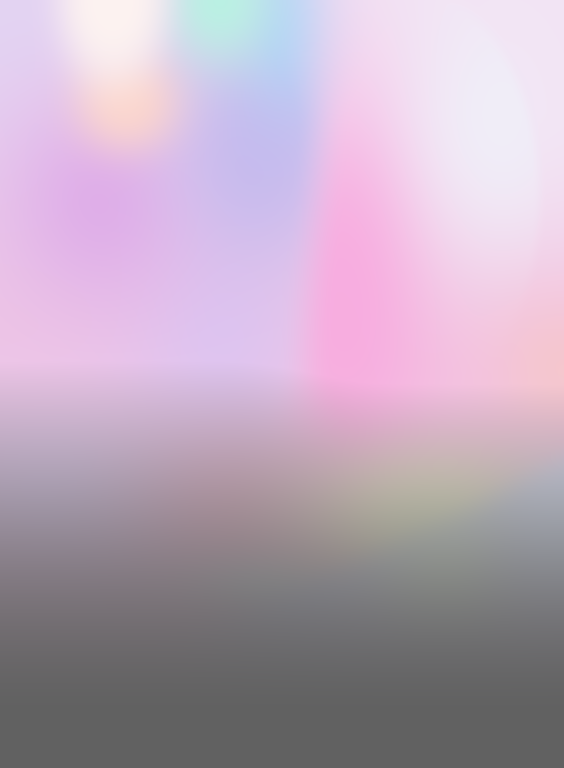
This background is drawn by a WebGL 2 fragment shader. Its source:

```glsl
#version 300 es
precision highp float;

uniform vec2 u_resolution;
out vec4 outColor;

// Soft elliptical glow; higher falloff gives a flatter core and firmer rim.
float glow(vec2 p, vec2 center, vec2 radius, float falloff) {
    vec2 d = (p - center) / radius;
    return exp(-pow(dot(d, d), falloff));
}

vec3 tint(vec3 base, vec3 color, float amount) {
    return mix(base, color, clamp(amount, 0.0, 1.0));
}

// Lilac side with the pastel spots along the top
vec3 lilacSide(vec2 p) {
    vec3 c = mix(vec3(0.93, 0.77, 0.90), vec3(0.89, 0.83, 0.95), smoothstep(0.55, 1.0, p.y));
    c = tint(c, vec3(0.87, 0.77, 0.94), glow(p, vec2(0.39, 0.55), vec2(0.16, 0.16), 1.0));
    c = tint(c, vec3(0.87, 0.67, 0.91), 0.9 * glow(p, vec2(0.18, 0.74), vec2(0.17, 0.14), 1.0));
    c = tint(c, vec3(0.78, 0.73, 0.93), glow(p, vec2(0.46, 0.81), vec2(0.16, 0.16), 1.2));
    c = tint(c, vec3(0.68, 0.82, 0.97), 0.95 * glow(p, vec2(0.51, 0.98), vec2(0.09, 0.12), 1.0));
    c = tint(c, vec3(0.73, 0.94, 0.89), glow(p, vec2(0.39, 1.0), vec2(0.10, 0.085), 1.1));
    c = tint(c, vec3(0.99, 0.84, 0.79), 0.9 * glow(p, vec2(0.225, 0.865), vec2(0.095, 0.065), 1.3));
    return tint(c, vec3(0.99, 0.95, 0.94), glow(p, vec2(0.20, 1.0), vec2(0.10, 0.115), 1.8));
}

// Pink side with a pale lobe bounded by a curved rim
vec3 pinkSide(vec2 p) {
    vec3 c = mix(vec3(0.95, 0.76, 0.88), vec3(0.95, 0.89, 0.955), smoothstep(0.5, 0.86, p.y));
    c = tint(c, vec3(0.97, 0.67, 0.875), 0.95 * glow(p, vec2(0.61, 0.62), vec2(0.15, 0.27), 1.2));
    float lobe = 1.0 - smoothstep(0.94, 1.04, length((p - vec2(0.70, 0.74)) / vec2(0.26, 0.29)));
    float pale = glow(p, vec2(0.89, 0.85), vec2(0.14, 0.17), 1.0);
    c = tint(c, vec3(0.94, 0.93, 0.97), pale * mix(0.35, 1.0, lobe));
    return tint(c, vec3(0.96, 0.78, 0.80), 0.9 * glow(p, vec2(1.0, 0.52), vec2(0.12, 0.09), 1.0));
}

// Muted hues that show through the grey fade
vec3 lowerHues(vec3 c, vec2 p) {
    c = tint(c, vec3(0.92, 0.84, 0.98), 0.9 * glow(p, vec2(0.1, 0.36), vec2(0.30, 0.11), 1.0));
    c = tint(c, vec3(0.97, 0.75, 0.84), 0.8 * glow(p, vec2(0.41, 0.32), vec2(0.17, 0.12), 1.0));
    c = tint(c, vec3(0.88, 0.90, 0.93), 0.8 * glow(p, vec2(0.48, 0.235), vec2(0.14, 0.04), 1.0));
    c = tint(c, vec3(1.0, 0.97, 0.84), glow(p, vec2(0.77, 0.32), vec2(0.25, 0.095), 1.2));

    // Cool area below a rising arc
    float x = p.x - 0.34;
    float arc = 0.195 + 0.23 * x + 0.14 * x * x;
    float below = 1.0 - smoothstep(arc - 0.04, arc + 0.02, p.y);
    c = tint(c, vec3(0.85, 0.87, 0.98), 0.75 * below * smoothstep(0.25, 0.55, p.x));
    c = tint(c, vec3(0.94, 0.99, 0.90), 0.75 * glow(p, vec2(0.79, 0.25), vec2(0.13, 0.10), 1.0));
    return tint(c, vec3(0.90, 0.93, 1.0), 0.9 * glow(p, vec2(1.0, 0.30), vec2(0.12, 0.10), 1.2));
}

void main() {
    vec2 p = gl_FragCoord.xy / u_resolution;

    // Leaning seam, widest at both ends
    float seam = 0.54 + 0.035 * smoothstep(0.5, 0.9, p.y);
    float halfWidth = 0.05 + 0.08 * smoothstep(0.83, 1.0, p.y)
        + 0.15 * (1.0 - smoothstep(0.3, 0.52, p.y));
    float side = smoothstep(seam - halfWidth, seam + halfWidth, p.x);
    vec3 color = mix(lilacSide(p), pinkSide(p), side);
    color = lowerHues(color, p);

    // Grey fade toward the bottom
    float onset = mix(0.53, 0.50, smoothstep(0.4, 0.7, p.x));
    float light = pow(clamp((p.y - 0.07) / (onset - 0.07), 0.0, 1.0), 1.5);
    color = mix(vec3(0.38), color, light);

    outColor = vec4(color, 1.0);
}
```
